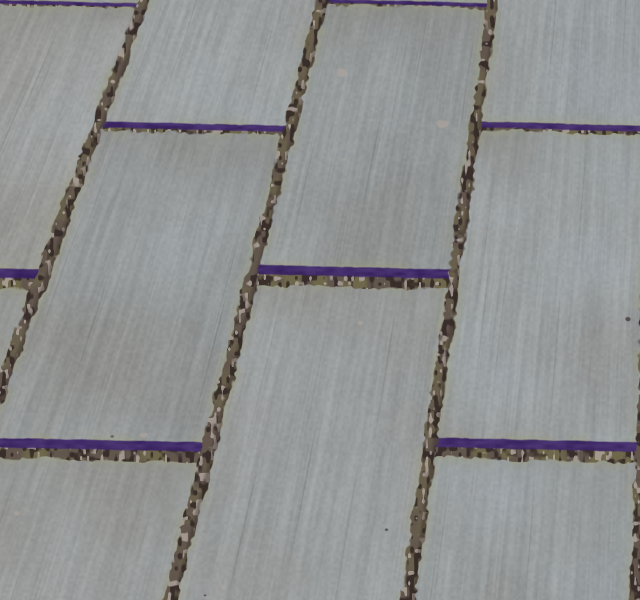
Give the GLSL for this texture, as a Shadertoy shader.

```glsl
// Weathered grey slate pavers in staggered columns, receding in perspective, with gritty joints.

const vec3 SLATE_WARM = vec3(0.600, 0.600, 0.590);
const vec3 SLATE_COOL = vec3(0.570, 0.605, 0.625);
const vec3 STAIN      = vec3(0.470, 0.460, 0.430);
const vec3 LICHEN     = vec3(0.610, 0.620, 0.500);
const vec3 SOIL_DARK  = vec3(0.190, 0.150, 0.140);
const vec3 SOIL       = vec3(0.380, 0.335, 0.300);
const vec3 MOSS       = vec3(0.430, 0.405, 0.290);
const vec3 GRIT       = vec3(0.680, 0.640, 0.610);
const vec3 SHADOW     = vec3(0.235, 0.150, 0.400);

float hash(vec2 p) {
    vec3 q = fract(vec3(p.xyx) * 0.1031);
    q += dot(q, q.yzx + 33.33);
    return fract((q.x + q.y) * q.z);
}

float noise(vec2 p) {
    vec2 i = floor(p), f = fract(p);
    f = f * f * (3.0 - 2.0 * f);
    return mix(mix(hash(i), hash(i + vec2(1, 0)), f.x),
               mix(hash(i + vec2(0, 1)), hash(i + vec2(1, 1)), f.x), f.y);
}

float fbm(vec2 p) {
    float sum = 0.0, amp = 0.5;
    for (int i = 0; i < 4; i++) {
        sum += amp * noise(p);
        p = p * 2.03 + 17.1;
        amp *= 0.5;
    }
    return sum / 0.9375;
}

// 1 inside (d < 0), 0 outside, with a soft edge
float fill(float d, float blur) {
    return 1.0 - smoothstep(-blur, blur, d);
}

// Crumbly soil with dark gaps, moss and pale chips
vec3 soilColor(vec2 p, float mossiness) {
    vec3 c = mix(SOIL, MOSS, mossiness * smoothstep(0.3, 0.7, noise(p * 45.0)));
    c = mix(c, SOIL_DARK, 0.85 * smoothstep(0.48, 0.75, noise(p * vec2(150.0, 95.0))));
    return mix(c, GRIT, 0.85 * smoothstep(0.66, 0.85, noise(p * vec2(170.0, 110.0) + 40.0)));
}

// Long faint grooves running down one paver; uv spans the paver
float grooves(vec2 uv, vec2 id, float width, float blur) {
    float sum = 0.0;
    for (int i = 0; i < 5; i++) {
        vec2 seed = id * 7.0 + float(i) * 3.7 + 90.0;
        float x = mix(0.08, 0.92, hash(seed));
        float start = hash(seed + 11.0) * 0.6;
        float span = smoothstep(start, start + 0.1, uv.y)
                   * (1.0 - smoothstep(start + 0.25, start + 0.5, uv.y));
        float wander = 0.008 * (noise(vec2(uv.y * 6.0, x * 50.0)) - 0.5);
        sum += span * fill(abs(uv.x - x + wander) * width - 0.0008, blur);
    }
    return sum;
}

vec3 slateColor(vec2 p, vec2 uv, vec2 id, float width, float blur) {
    float mottle = fbm(p * 5.0 + id * 9.0);
    float cool = 0.25 + 0.35 * p.x + 0.9 * (mottle - 0.5) + 0.3 * (hash(id + 60.0) - 0.5);
    vec3 c = mix(SLATE_WARM, SLATE_COOL, clamp(cool, 0.0, 1.0));
    c += 0.035 * (hash(id + 25.0) - 0.5) + 0.10 * (mottle - 0.5);
    c += 0.045 * (noise(vec2(uv.x * 38.0, uv.y * 3.0) + id * 13.0) - 0.5);
    c += 0.035 * (noise(vec2(uv.x * 110.0, uv.y * 9.0) + id * 5.0) - 0.5);
    c += 0.035 * (noise(p * 210.0) - 0.5);
    return c - 0.055 * grooves(uv, id, width, blur);
}

// Scattered pebbles and flecks, pale or dark
vec3 addDebris(vec3 c, vec2 p, float blur) {
    for (int i = 0; i < 18; i++) {
        vec2 seed = vec2(float(i) * 5.3, 71.0);
        vec2 d = p - vec2(hash(seed) * 1.07, hash(seed + 19.0));
        float size = mix(0.002, 0.009, pow(hash(seed + 31.0), 4.0));
        float edge = length(d * vec2(1.0, 1.3)) - size * (0.7 + 0.6 * noise(p * 130.0));
        vec3 tone = hash(seed + 47.0) < 0.2 ? SOIL_DARK : GRIT;
        c = mix(c, tone, 0.65 * fill(edge, blur));
    }
    return c;
}

void mainImage(out vec4 fragColor, in vec2 fragCoord) {
    vec2 p = fragCoord / iResolution.y;
    p.x *= 16.0 * iResolution.y / (15.0 * iResolution.x);
    float blur = max(0.0018, 1.0 / iResolution.y);
    float t = 1.0 - p.y;

    // Perspective columns: spacing widens toward the viewer
    float width = 0.285 + 0.111 * t;
    float c = (p.x - 0.822 + 0.142 * t) / width;
    c += 0.02 * c * (c + 1.0);
    float column = floor(c), across = c - column;

    // Rows, slightly tilted, offset by half a paver in alternate columns
    float depth = 1.0 + 0.39 * t;
    float tilted = t - 0.008 * (across - 0.5);
    float halfRows = (tilted / (1.0 + 0.39 * tilted) - 0.005) / 0.19;
    float row = 0.5 * (halfRows - mod(column + 1.0, 2.0));
    vec2 id = vec2(column, floor(row)) + 20.0;
    vec2 uv = vec2(across, fract(row));
    float rowHeight = 0.38 * depth * depth;

    // Distances to the joints, with ragged edges
    float ragged = 0.006 * (noise(p * 38.0) - 0.5) + 0.005 * (noise(p * 130.0) - 0.5);
    float side = (c - round(c)) * width * 0.96;
    float below = (row - round(row)) * rowHeight;
    float sideEdge = abs(side) - 0.0085 - 0.003 * t + ragged;
    float near = smoothstep(0.0, 0.5, t);
    float shadowHalf = mix(0.003, 0.0078, near);
    float soilDepth = 0.016 * smoothstep(0.12, 0.5, t) + 0.002;
    float shadowEdge = abs(below + 0.2 * ragged) - shadowHalf;
    float soilEdge = max(-below, below - shadowHalf - soilDepth + ragged);

    // Paver face, stained under its upper edge and fringed with lichen
    vec3 color = slateColor(p, uv, id, width, blur);
    float stain = exp(-uv.y * rowHeight / 0.06) * fbm(p * 14.0) * (0.3 + 0.7 * hash(id + 8.0));
    color = mix(color, STAIN, stain);
    color = addDebris(color, p, blur);
    float fringe = exp(-max(min(sideEdge, min(shadowEdge, soilEdge)), 0.0) / 0.006);
    color = mix(color, LICHEN, 0.65 * fringe * smoothstep(0.2, 0.6, noise(p * 30.0 + 5.0)));

    // Cross joints: soil lip, then the violet shadow above it
    color = mix(color, soilColor(p, 1.0), fill(soilEdge, blur));
    vec3 shade = SHADOW + 0.09 * (noise(p * vec2(60.0, 160.0)) - 0.4);
    color = mix(color, shade, 0.95 * fill(shadowEdge, blur));

    // Long joints with a dark right-hand crevice
    vec3 grit = soilColor(p + 3.0, 0.5);
    grit = mix(grit, SOIL_DARK, 0.4 * smoothstep(0.0, 0.009, side));
    color = mix(color, grit, fill(sideEdge, blur));

    fragColor = vec4(clamp(color, 0.0, 1.0), 1.0);
}
```
